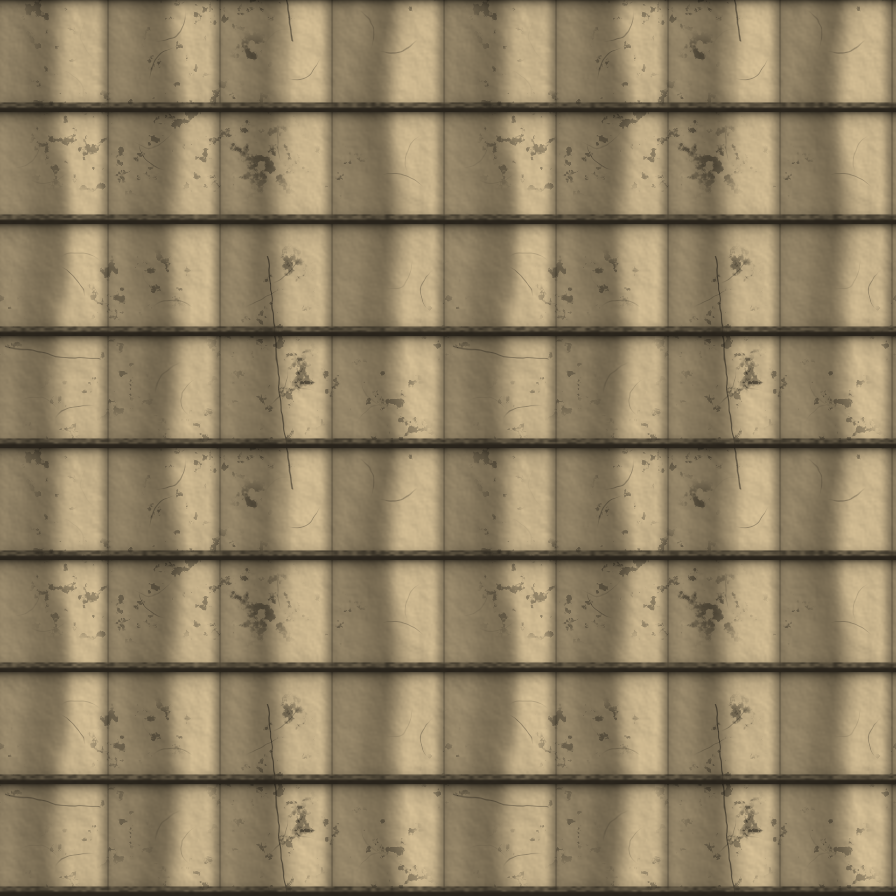
This texture is drawn by a Shadertoy shader. Its source:

```glsl
// Eight by eight rows of overlapping, wavy clay roof tiles with dark lower lips.
// A warped profile shades each tile; wrapping noise adds relief, stains and cracks
// that recur every four tiles, so the surface tiles without a seam.

const float TILES = 8.0;   // tiles across and down
const float WEAR = 4.0;    // wear period, in tiles
const vec3 LIGHT = vec3(0.785, 0.703, 0.548);
const vec3 MID = vec3(0.585, 0.523, 0.407);
const vec3 SHADE = vec3(0.475, 0.423, 0.326);
const vec3 GROOVE = vec3(0.15, 0.13, 0.10);

float hash(vec2 p) {
    vec3 q = fract(p.xyx * 0.1031);
    q += dot(q, q.yzx + 33.33);
    return fract((q.x + q.y) * q.z);
}

// Value noise that wraps after "period" cells
float noise(vec2 p, vec2 period, float seed) {
    vec2 i = floor(p), f = fract(p);
    f = f * f * (3.0 - 2.0 * f);
    vec2 a = mod(i, period) + seed, b = mod(i + 1.0, period) + seed;
    return mix(mix(hash(a), hash(vec2(b.x, a.y)), f.x),
               mix(hash(vec2(a.x, b.y)), hash(b), f.x), f.y);
}

// Noise in tile units with a chosen number of cells per tile
float wearNoise(vec2 p, vec2 cells, float seed) {
    return noise(p * cells, cells * WEAR, seed);
}

float fbm(vec2 p, float cells, float seed) {
    float sum = 0.0, gain = 0.5;
    for (int i = 0; i < 4; i++) {
        sum += gain * wearNoise(p, vec2(cells), seed);
        cells *= 2.0;
        gain *= 0.55;
    }
    return sum;
}

vec2 wrap(vec2 d) {
    return d - WEAR * floor(d / WEAR + 0.5);
}

float line(float dist, float halfWidth, float pixel) {
    return 1.0 - smoothstep(halfWidth - 0.5 * pixel, halfWidth + pixel, dist);
}

float crack(vec2 p, vec2 a, vec2 b, float pixel) {
    vec2 q = wrap(p - 0.5 * (a + b)), d = 0.5 * (b - a);
    float t = clamp(dot(q, d) / dot(d, d), -1.0, 1.0);
    return line(length(q - d * t), 0.003, pixel);
}

// One short curved hairline inside each tile
float hairline(vec2 p, float seed, float pixel) {
    vec2 id = mod(floor(p), WEAR) + seed;
    vec2 q = fract(p) - 0.5 - 0.5 * (vec2(hash(id), hash(id + 7.0)) - 0.5);
    float angle = 6.2832 * hash(id + 13.0);
    q = mat2(cos(angle), sin(angle), -sin(angle), cos(angle)) * q;
    q.y += (hash(id + 19.0) - 0.5) * 7.0 * q.x * q.x;
    float ends = 1.0 - smoothstep(0.08, 0.19, abs(q.x));
    return line(abs(q.y), 0.002, pixel) * ends * hash(id + 29.0);
}

// Tone across a tile: dull flank, dark hollow, bright crest
vec3 profile(float u, float warp) {
    float t = u + warp;
    vec3 tone = mix(MID, SHADE, smoothstep(0.08, 0.43, t));
    tone = mix(tone, LIGHT, smoothstep(0.44, 0.72, t));
    return tone * (1.0 - 0.25 * smoothstep(0.88, 1.0, u));
}

// Patches that drift down one column of tiles
float stainMask(vec2 p) {
    float mask = 0.0;
    for (int i = 0; i < 4; i++) {
        float k = float(i);
        float radius = i == 1 ? 0.46 : 0.25;
        vec2 d = wrap(p - vec2(2.25 + 0.15 * k, 3.52 - 0.95 * k));
        mask = max(mask, 1.0 - smoothstep(0.1 * radius, radius, length(d)));
    }
    return mask;
}

void mainImage(out vec4 fragColor, in vec2 fragCoord) {
    vec2 p = fragCoord / iResolution.xy * TILES;
    float pixel = TILES / iResolution.y;
    vec2 shifted = p + vec2(0.035, 0.0);
    vec2 uv = fract(shifted), id = mod(floor(shifted), WEAR);

    // Wavy body and vertical streaks
    float warp = 0.16 * (wearNoise(p, vec2(2.0, 1.0), 3.0) - 0.5)
               + 0.07 * (wearNoise(p, vec2(7.0, 2.0), 11.0) - 0.5);
    vec3 color = profile(uv.x, warp);
    color *= 0.97 + 0.06 * wearNoise(p, vec2(9.0, 1.0), 23.0);
    color *= 0.98 + 0.04 * hash(id + 41.0);

    // Fine relief lit from the upper right
    float relief = fbm(p, 6.0, 5.0) - fbm(p + vec2(0.018), 6.0, 5.0);
    color *= 1.0 + 0.3 * relief;

    // Stains, specks and cracks
    float grain = fbm(p, 12.0, 17.0);
    float stain = stainMask(p);
    float specks = smoothstep(0.60, 0.74, grain + 0.13 * stain) * stain;
    float sparse = smoothstep(0.66, 0.76, grain) * smoothstep(0.5, 0.8, wearNoise(p, vec2(2.0), 31.0));
    color *= 1.0 - 0.10 * stain * grain - 0.32 * specks - 0.28 * sparse;
    vec2 bent = p + 0.09 * (vec2(fbm(p, 3.0, 47.0), fbm(p, 3.0, 53.0)) - 0.5);
    float cracks = crack(bent, vec2(2.38, 1.70), vec2(2.60, -0.35), pixel);
    cracks = max(cracks, 0.6 * crack(bent, vec2(0.03, 0.92), vec2(0.50, 0.80), pixel));
    cracks = max(cracks, 0.6 * crack(bent, vec2(0.50, 0.80), vec2(0.88, 0.80), pixel));
    float hairs = max(hairline(bent, 61.0, pixel), hairline(bent, 83.0, pixel));
    color *= 1.0 - 0.45 * cracks - 0.28 * hairs;

    // Upright seam, cast shadow, lip and groove
    float seam = min(uv.x, 1.0 - uv.x);
    color *= 1.0 - 0.14 * exp(-seam / 0.035) - 0.14 * line(seam, 0.005, pixel);
    color *= 1.0 - 0.58 * exp((uv.y - 1.0) / 0.045);
    color *= 1.0 - 0.10 * exp(-max(uv.y - 0.085, 0.0) / 0.04);
    float lip = line(uv.y, 0.083, pixel);
    float lipTone = 0.58 + 0.3 * (wearNoise(p, vec2(24.0, 48.0), 71.0) - 0.5);
    color = mix(color, mix(color, MID, 0.6) * lipTone, lip);
    color = mix(color, GROOVE, 0.92 * (1.0 - smoothstep(0.025, 0.052, uv.y)));
    fragColor = vec4(color, 1.0);
}
```
